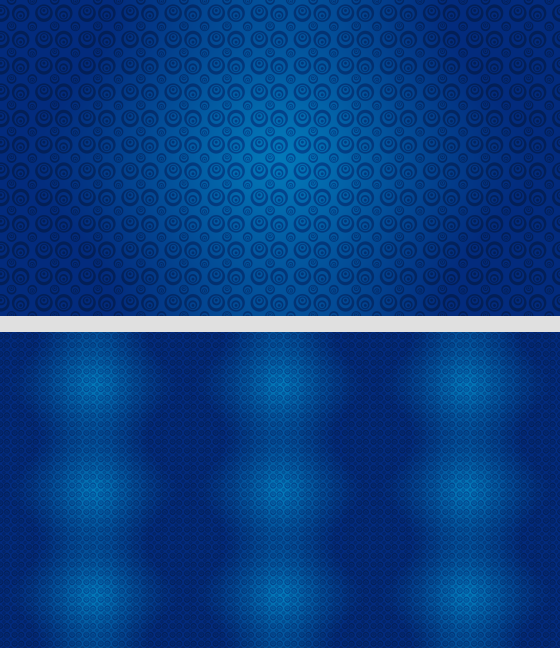
Top: one tile. Bottom: repeated 3 by 3.
Reproduce this pattern procedurally as a WebGL 2 fragment shader.

```glsl
#version 300 es
precision highp float;

uniform vec2 u_resolution;
out vec4 fragColor;

const float PI = 3.14159265;
const vec2 REPEATS = vec2(13.0, 12.0);

// Coverage of a disc, softened over about one pixel
float disc(vec2 p, float radius, float pixel) {
    return 1.0 - smoothstep(-0.7 * pixel, 0.7 * pixel, length(p) - radius);
}

// Off-centre nested rings of unit radius, leaning towards +y
float nestedRings(vec2 p, float pixel) {
    float ink = disc(p, 1.0, pixel);
    ink -= disc(p - vec2(0.0, 0.10), 0.72, pixel);
    ink += disc(p - vec2(0.02, 0.22), 0.50, pixel);
    ink -= disc(p - vec2(0.03, 0.27), 0.34, pixel);
    ink += disc(p - vec2(0.0, 0.30), 0.16, pixel);
    return ink;
}

// One motif per cell, wrapped around its centre; a negative scale turns it over
float motif(vec2 grid, vec2 centre, vec2 cellSize, float scale, float pixel) {
    vec2 p = (fract(grid - centre + 0.5) - 0.5) * cellSize;
    return nestedRings(p / scale, pixel / abs(scale));
}

void main() {
    vec2 uv = gl_FragCoord.xy / u_resolution;

    // Lengths are in large-ring radii: the canvas is 36 of them high
    float pixel = 36.0 / u_resolution.y;
    vec2 cellSize = 36.0 * vec2(u_resolution.x / u_resolution.y, 1.0) / REPEATS;
    vec2 grid = (uv - 0.5) * REPEATS;

    // Large and small rings in alternating rows
    float ink = motif(grid, vec2(-0.48, 0.5), cellSize, 1.0, pixel);
    ink += motif(grid, vec2(-0.02, 0.5), cellSize, -1.0, pixel);
    ink += motif(grid, vec2(-0.23, 0.0), cellSize, 0.55, pixel);
    ink += motif(grid, vec2(0.25, 0.0), cellSize, -0.55, pixel);

    // Periodic central glow, flat at the canvas edges
    float falloff = length(cos(PI * uv) * vec2(1.0, 0.6));
    float shade = pow(min(falloff, 1.0), 1.3);
    vec3 ground = mix(vec3(0.01, 0.47, 0.72), vec3(0.01, 0.17, 0.49), shade);
    vec3 ringBlue = mix(vec3(0.01, 0.29, 0.58), vec3(0.01, 0.12, 0.34), shade);

    fragColor = vec4(mix(ground, ringBlue, clamp(ink, 0.0, 1.0)), 1.0);
}
```
